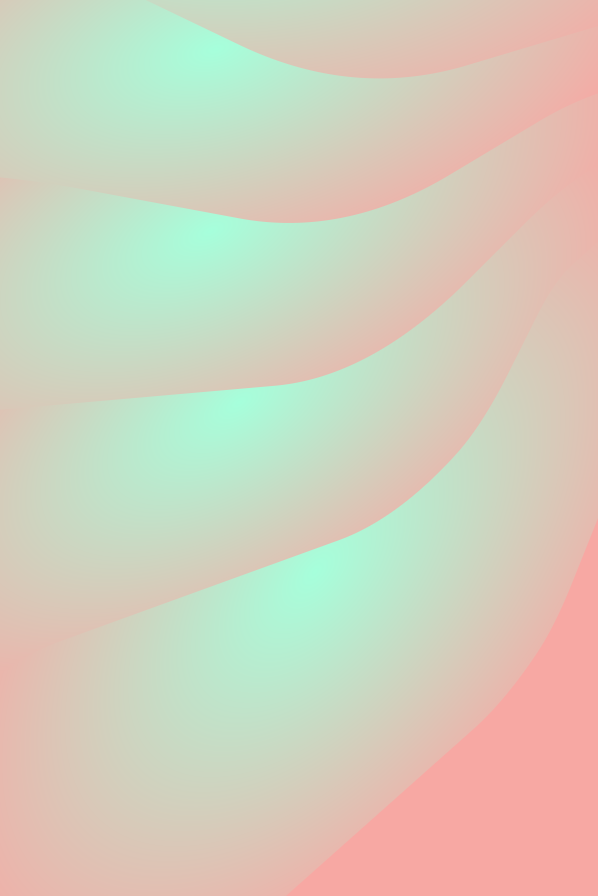
Reproduce this background procedurally as a Shadertoy shader.

```glsl
const vec3 MINT = vec3(0.650, 1.000, 0.860);
const vec3 PINK = vec3(0.967, 0.659, 0.640);
const float CANVAS_HEIGHT = 1.5;   // in canvas widths
const int EDGES = 5;

// Edges, top to bottom: height and slope at the left side
const vec2 START[EDGES] = vec2[](
    vec2(1.617, -0.48), vec2(1.203, -0.10), vec2(0.814, 0.0875),
    vec2(0.371, 0.75), vec2(-0.426, 0.891));

// Bends of each edge: first x, last x, change of slope
const vec3 LEFT_BEND[EDGES] = vec3[](
    vec3(0.0, 0.1, 0.0), vec3(0.0, 0.137, -0.086), vec3(0.0, 0.1, 0.0),
    vec3(0.0, 0.098, -0.387), vec3(0.0, 0.1, 0.0));
const vec3 MAIN_BEND[EDGES] = vec3[](
    vec3(0.400, 0.781, 0.78), vec3(0.400, 0.752, 0.786), vec3(0.459, 0.781, 0.9125),
    vec3(0.566, 0.762, 0.737), vec3(0.791, 0.898, 0.61));
const vec3 STEEP_BEND[EDGES] = vec3[](
    vec3(0.8, 0.9, 0.0), vec3(0.8, 0.9, 0.0), vec3(0.8, 0.9, 0.0),
    vec3(0.762, 0.850, 0.9), vec3(0.898, 0.957, 1.0));
const vec3 RIGHT_BEND[EDGES] = vec3[](
    vec3(0.9, 1.0, 0.0), vec3(0.90, 1.0, -0.25), vec3(0.879, 1.0, -0.4),
    vec3(0.898, 0.957, -1.1), vec3(0.9, 1.0, 0.0));

// Elliptical glow of each band: centre and radii, then tilt
const vec4 GLOW[EDGES] = vec4[](
    vec4(0.400, 1.666, 0.82, 0.43), vec4(0.361, 1.418, 0.79, 0.41),
    vec4(0.352, 1.113, 0.79, 0.40), vec4(0.400, 0.826, 0.79, 0.39),
    vec4(0.527, 0.543, 0.86, 0.455));
const float TILT[EDGES] = float[](0.05, 0.28, 0.44, 0.58, 0.87);

// Height gained by a slope that changes evenly across the bend
float bendHeight(float x, vec3 bend) {
    float span = bend.y - bend.x;
    float t = clamp(x - bend.x, 0.0, span);
    return bend.z * (0.5 * t * t / span + max(x - bend.y, 0.0));
}

float edgeHeight(float x, int i) {
    return START[i].x + START[i].y * x
        + bendHeight(x, LEFT_BEND[i]) + bendHeight(x, MAIN_BEND[i])
        + bendHeight(x, STEEP_BEND[i]) + bendHeight(x, RIGHT_BEND[i]);
}

vec3 bandColor(vec2 p, int i) {
    vec2 axis = vec2(cos(TILT[i]), sin(TILT[i]));
    vec2 d = p - GLOW[i].xy;
    vec2 local = vec2(dot(d, axis), dot(d, vec2(-axis.y, axis.x)));
    return mix(MINT, PINK, min(length(local / GLOW[i].zw), 1.0));
}

void mainImage(out vec4 fragColor, in vec2 fragCoord) {
    vec2 p = fragCoord / iResolution.xy * vec2(1.0, CANVAS_HEIGHT);
    vec3 color = bandColor(p, 0);

    // Each edge lays the next band over everything below it
    for (int i = 0; i < EDGES; i++) {
        float depth = edgeHeight(p.x, i) - p.y;
        float pixel = length(vec2(dFdx(depth), dFdy(depth)));
        float cover = clamp(depth / pixel + 0.5, 0.0, 1.0);
        vec3 below = i < EDGES - 1 ? bandColor(p, min(i + 1, EDGES - 1)) : PINK;
        color = mix(color, below, cover);
    }
    fragColor = vec4(color, 1.0);
}
```
